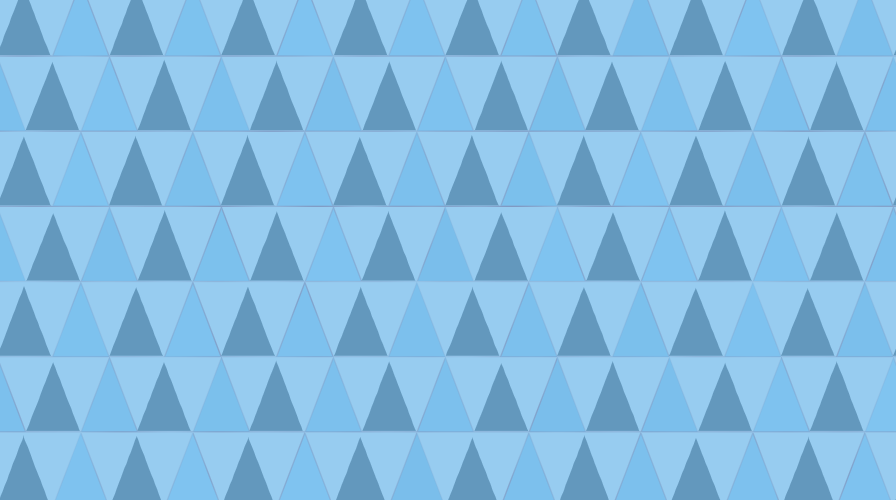
A WebGL 1 fragment shader for this pattern:

```glsl
precision highp float;
// Staggered rows of slim dark and mid blue triangles on pale blue, with faint worn seams.
uniform vec2 u_resolution;

const float COLUMNS = 8.0;         // repeats across the canvas
const float ROW_HEIGHT = 0.671;    // all lengths are in column widths
const float FIRST_SEAM = 0.609;
const float ROW_SHIFT = 0.255;
const float DARK_CENTER = 0.215;
const float MID_CENTER = 0.722;
const float SEAM_HALF_WIDTH = 0.006;

const vec3 PALE = vec3(0.592, 0.800, 0.942);
const vec3 MID = vec3(0.490, 0.757, 0.933);
const vec3 DARK = vec3(0.388, 0.596, 0.742);
const vec3 SEAM = vec3(0.50, 0.60, 0.76);

float hash(vec2 p) {
  return fract(sin(dot(p, vec2(127.1, 311.7))) * 43758.547);
}

vec2 gradient(vec2 cell) {
  float angle = 6.28318 * hash(cell);
  return vec2(cos(angle), sin(angle));
}

float gradientNoise(vec2 p) {
  vec2 i = floor(p);
  vec2 f = p - i;
  vec2 u = f * f * (3.0 - 2.0 * f);
  vec2 e = vec2(1.0, 0.0);
  float low = mix(dot(gradient(i), f), dot(gradient(i + e), f - e), u.x);
  float high = mix(dot(gradient(i + e.yx), f - e.yx),
                   dot(gradient(i + 1.0), f - 1.0), u.x);
  return mix(low, high, u.y);
}

// Signed distance to the sloping sides of a triangle standing on y = 0.
float slopeDistance(vec2 p, float halfBase, float height) {
  float side = abs(p.x) - halfBase * (1.0 - p.y / height);
  return side * height / length(vec2(halfBase, height));
}

float fill(float d, float pixel) {
  return clamp(0.5 - d / pixel, 0.0, 1.0);
}

float stroke(float d, float halfWidth, float pixel) {
  return fill(d - halfWidth, pixel) - fill(d + halfWidth, pixel);
}

void main() {
  float pixel = COLUMNS / u_resolution.x;
  vec2 p = gl_FragCoord.xy * pixel;

  // Row layout: every second row slides sideways.
  float rowPos = (p.y - FIRST_SEAM) / ROW_HEIGHT + 1.0;
  float row = floor(rowPos);
  float y = fract(rowPos) * ROW_HEIGHT;
  float shift = ROW_SHIFT * mod(row, 2.0);

  // Mid blue triangles fill the row and vary slightly in tone.
  float midX = p.x - MID_CENTER - shift + 0.5;
  vec2 midId = vec2(floor(midX), row);
  vec2 midPos = vec2(fract(midX) - 0.5, y);
  float midSlope = slopeDistance(midPos, 0.252, 0.662);
  float tone = (hash(midId + 7.3) - 0.5) * 0.022;
  vec3 color = mix(PALE, MID + tone, fill(midSlope, pixel));

  // Dark triangles are shorter, with slightly uneven tips and cuts.
  float darkX = p.x - DARK_CENTER - shift + 0.5;
  vec2 darkId = vec2(floor(darkX), row);
  float nudge = (hash(darkId + 2.1) - 0.5) * 0.012;
  float height = 0.615 + 0.025 * (hash(darkId + 5.7) - 0.5);
  vec2 darkPos = vec2(fract(darkX) - 0.5 + nudge, y - 0.008);
  float wobble = 0.004 * gradientNoise(p * 14.0);
  float darkSlope = slopeDistance(darkPos, 0.238, height) + wobble;
  float dark = fill(max(darkSlope, -darkPos.y), pixel);
  color = mix(color, DARK, dark);

  // Seams fade in and out along the slopes and the row boundaries.
  float side = step(0.0, midPos.x);
  float wear = 0.8 + 0.7 * gradientNoise(p * vec2(2.3, 3.1));
  float slopeStrength = mix(0.2, 0.75, hash(midId + vec2(side * 3.7, 1.9)));
  float slopeSeam = stroke(midSlope, SEAM_HALF_WIDTH, pixel);
  float seamRow = floor(rowPos + 0.5);
  float rowDistance = (rowPos - seamRow) * ROW_HEIGHT;
  float rowStrength = mix(0.4, 0.95, hash(vec2(seamRow, 4.3)));
  float rowSeam = stroke(rowDistance, SEAM_HALF_WIDTH, pixel);
  float seam = max(slopeSeam * slopeStrength, rowSeam * rowStrength);
  color = mix(color, SEAM, clamp(seam * wear, 0.0, 1.0));

  gl_FragColor = vec4(color, 1.0);
}
```
